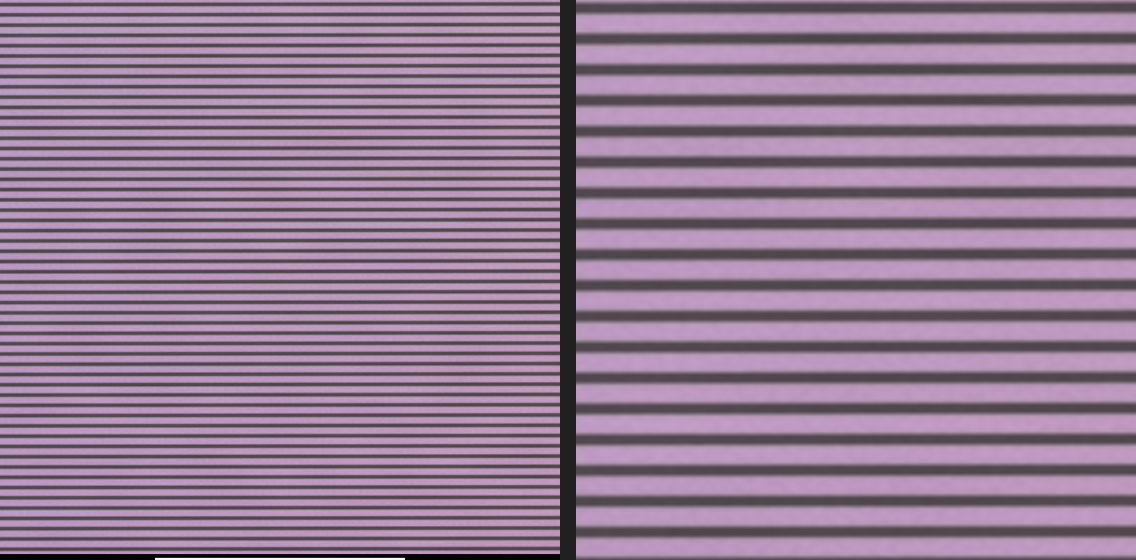
Left, the full canvas; right, a detail of the centre.
A Shadertoy shader for this pattern:

```glsl
// Fine horizontal lilac slats parted by soft dark grooves, above a black foot with a pale bar.
// Each groove is a smooth profile of the distance to its centre line, repeated with fract;
// a slow tint drift, gradient noise and a small shift per slat vary the surface.

const float REPEATS      = 54.5;    // slats over the canvas height
const float FIRST_GROOVE = 0.0083;  // first groove centre, measured from the top
const float TILT         = 0.0012;  // rise of the grooves across the canvas
const float GROOVE_CORE  = 0.07;    // half widths, in slat pitches
const float GROOVE_EDGE  = 0.28;
const float SHEEN_EDGE   = 0.38;    // where the greyer slat rim ends

const vec3 GROOVE_COLOR = vec3(0.315, 0.275, 0.305);
const vec3 RIM_COLOR    = vec3(0.695, 0.595, 0.695);
const vec3 SLAT_COLOR   = vec3(0.745, 0.600, 0.755);
const vec3 FOOT_COLOR   = vec3(0.015);
const vec3 BAR_COLOR    = vec3(0.98);

const vec3 SIDE_TINT = vec3(0.022, 0.004, -0.020);  // cool left to warm right
const vec3 TOP_TINT  = vec3(-0.012, 0.012, -0.006); // greyer towards the top
const float GRAIN_AMOUNT  = 0.022;
const float MOTTLE_AMOUNT = 0.020;
const float SLAT_SHIFT    = 0.012;

const float FOOT_HEIGHT = 0.0105;
const float BAR_HEIGHT  = 0.0040;
const vec2  BAR_SPAN    = vec2(0.277, 0.723);

float hash(vec2 p) {
    vec3 q = fract(p.xyx * 0.1031);
    q += dot(q, q.yzx + 33.33);
    return fract((q.x + q.y) * q.z);
}

vec2 gradient(vec2 cell) {
    float angle = 6.28318 * hash(cell);
    return vec2(cos(angle), sin(angle));
}

float gradientNoise(vec2 p) {
    vec2 i = floor(p), f = fract(p);
    vec2 u = f * f * f * (f * (f * 6.0 - 15.0) + 10.0);
    vec2 e = vec2(0.0, 1.0);
    float low  = mix(dot(gradient(i), f), dot(gradient(i + e.yx), f - e.yx), u.x);
    float high = mix(dot(gradient(i + e.xy), f - e.xy), dot(gradient(i + e.yy), f - e.yy), u.x);
    return mix(low, high, u.y);
}

// Smooth step one pixel wide, from 0 below the edge to 1 above it
float edgeStep(float edge, float x, float pixel) {
    return smoothstep(edge - 0.5 * pixel, edge + 0.5 * pixel, x);
}

vec3 slats(vec2 uv, float pixel) {
    // Distance to the nearest groove centre, in pitches
    float row = (1.0 - uv.y + TILT * uv.x - FIRST_GROOVE) * REPEATS;
    float dist = abs(fract(row + 0.5) - 0.5);
    float soften = max(0.0, 0.5 * pixel * REPEATS - 0.05);

    // Lit face with a greyer rim, drifting in tint over the canvas
    vec3 face = mix(RIM_COLOR, SLAT_COLOR, smoothstep(0.20, SHEEN_EDGE, dist));
    face += SIDE_TINT * (uv.x - 0.5) + TOP_TINT * (uv.y - 0.5);
    face += SLAT_SHIFT * (hash(vec2(floor(row), 7.0)) - 0.5);

    float lit = smoothstep(GROOVE_CORE - soften, GROOVE_EDGE + soften, dist);
    vec3 color = mix(GROOVE_COLOR, face, lit);

    // Broad mottling and fine grain
    color += MOTTLE_AMOUNT * gradientNoise(uv * vec2(9.0, 14.0));
    color += GRAIN_AMOUNT * gradientNoise(uv * vec2(150.0, 210.0)) * mix(0.5, 1.0, lit);
    return color;
}

void mainImage(out vec4 fragColor, in vec2 fragCoord) {
    vec2 uv = fragCoord / iResolution.xy;
    vec2 pixel = 1.0 / iResolution.xy;
    vec3 color = slats(uv, pixel.y);

    // Black foot and the pale bar along its lower edge
    color = mix(FOOT_COLOR, color, edgeStep(FOOT_HEIGHT, uv.y, pixel.y));
    float bar = edgeStep(BAR_SPAN.x, uv.x, pixel.x) * (1.0 - edgeStep(BAR_SPAN.y, uv.x, pixel.x));
    bar *= 1.0 - edgeStep(BAR_HEIGHT, uv.y, pixel.y);
    color = mix(color, BAR_COLOR, bar);

    fragColor = vec4(clamp(color, 0.0, 1.0), 1.0);
}
```
